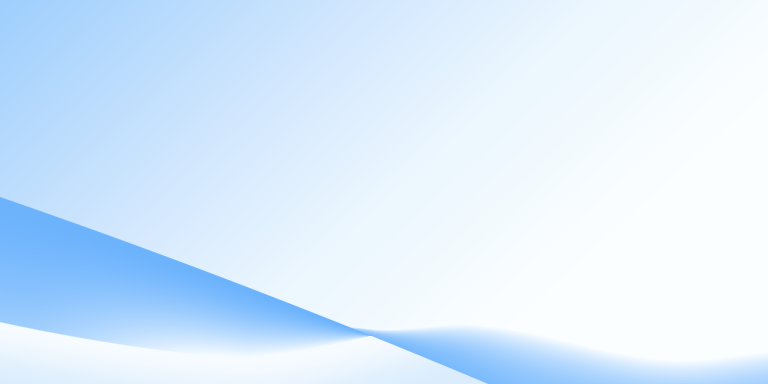
A WebGL 1 fragment shader for this background:

```glsl
precision highp float;

uniform vec2 u_resolution;

const vec3 SKY_DEEP = vec3(0.62, 0.81, 0.99);
const vec3 SKY_MID = vec3(0.83, 0.91, 0.995);
const vec3 SKY_PALE = vec3(0.92, 0.965, 0.995);
const vec3 SKY_WHITE = vec3(0.985, 0.996, 1.0);
const vec3 RIBBON_BLUE = vec3(0.42, 0.70, 0.99);
const vec3 RIBBON_LIGHT = vec3(0.965, 0.985, 1.0);
const vec3 FLOOR_BLUE = vec3(0.86, 0.93, 0.99);

const float SKY_TILT = 0.55;     // weight of height against width
const float FOLD_X = 0.456;      // where the two ribbons cross
const float VALLEY_X = 0.32;     // lowest point of the left ribbon
const float VALLEY_Y = 0.07;
const float FADE_POWER = 1.6;
const float FLOOR_DEPTH = 0.16;
const float SOFT_MIN = 0.006;    // right ribbon fade at the fold
const float SOFT_MAX = 0.09;     // right ribbon fade at the far side

// Long diagonal edge shared by both ribbons
float diagonalEdge(float x) {
  return 0.487 - 0.69 * x - 0.12 * x * x;
}

// Lower edge of the left ribbon
float valleyEdge(float x) {
  float rise = x < VALLEY_X ? 0.503 : 0.83;
  return VALLEY_Y + rise * pow(abs(x - VALLEY_X), 1.5);
}

// Upper edge of the right ribbon
float crestEdge(float x) {
  float y = 0.148 - 0.007 * smoothstep(FOLD_X, 0.5, x);
  y += 0.014 * smoothstep(0.5, 0.61, x);
  y -= 0.093 * smoothstep(0.6, 0.89, x);
  return y + 0.025 * smoothstep(0.89, 1.03, x);
}

vec3 skyColor(vec2 uv) {
  float d = uv.x + SKY_TILT * (1.0 - uv.y);
  vec3 color = mix(SKY_DEEP, SKY_MID, clamp(d / 0.5, 0.0, 1.0));
  color = mix(color, SKY_PALE, clamp((d - 0.5) / 0.27, 0.0, 1.0));
  return mix(color, SKY_WHITE, smoothstep(0.72, 1.2, d));
}

vec3 leftRibbonColor(vec2 uv, float top, float bottom) {
  float t = clamp((top - uv.y) / max(top - bottom, 0.001), 0.0, 1.0);
  float amount = mix(0.35, 1.0, smoothstep(0.0, 0.3, uv.x));
  return mix(RIBBON_BLUE, RIBBON_LIGHT, amount * pow(t, FADE_POWER));
}

void main() {
  vec2 uv = gl_FragCoord.xy / u_resolution;
  float aa = 0.8 / u_resolution.y;
  float diagonal = diagonalEdge(uv.x);
  float valley = valleyEdge(uv.x);
  float crest = crestEdge(uv.x);

  // Sky with the right ribbon fading down from its crest
  float depth = max(crest - uv.y, 0.0);
  float softness = mix(SOFT_MIN, SOFT_MAX, smoothstep(FOLD_X, 0.72, uv.x));
  vec3 color = mix(skyColor(uv), RIBBON_BLUE, 1.0 - exp(-depth / softness));

  // Left ribbon and the pale floor under it
  vec3 ribbon = leftRibbonColor(uv, diagonal, valley);
  float floorShade = smoothstep(0.0, FLOOR_DEPTH, valley - uv.y);
  vec3 ground = mix(RIBBON_LIGHT, FLOOR_BLUE, floorShade);
  vec3 lower = mix(ribbon, ground, smoothstep(-aa, aa, valley - uv.y));

  color = mix(color, lower, smoothstep(-aa, aa, diagonal - uv.y));
  gl_FragColor = vec4(color, 1.0);
}
```
